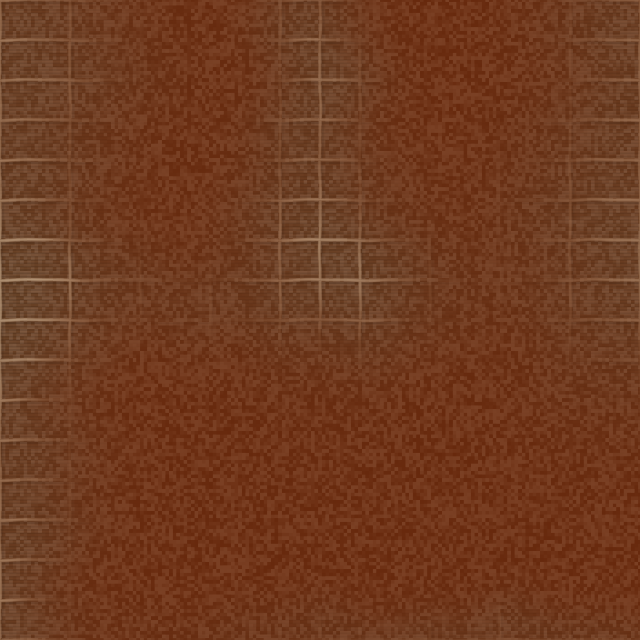
A Shadertoy shader for this pattern:

```glsl
// Weathered tile wall: sixteen courses, with columns mirrored about a narrow
// central pair. Soft clean patches reveal pale joints and fine scanlines, while
// grainy rust built from square hashed cells covers everything else.

const float ROWS = 16.0;
const float TILE_WIDTH = 0.109375;
const float NARROW_WIDTH = 0.0625;
const float GRAIN_CELLS = 176.0;
const float SCANLINES = 192.0;
const float JOINT_HALF_WIDTH = 0.0021;

const vec3 RUST_DARK = vec3(0.405, 0.160, 0.050);
const vec3 RUST_LIGHT = vec3(0.480, 0.250, 0.140);
const vec3 CLAY_DARK = vec3(0.415, 0.275, 0.165);
const vec3 CLAY_LIGHT = vec3(0.490, 0.360, 0.260);
const vec3 JOINT_WARM = vec3(0.570, 0.380, 0.260);
const vec3 JOINT_PALE = vec3(0.700, 0.580, 0.460);

float hash(vec2 p) {
    vec3 q = fract(vec3(p.xyx) * 0.1031);
    q += dot(q, q.yzx + 33.33);
    return fract((q.x + q.y) * q.z);
}

// Square grain with narrow blends between neighbouring cells.
float cellGrain(vec2 p, float blend) {
    vec2 cell = floor(p);
    vec2 t = smoothstep(0.5 - blend, 0.5 + blend, fract(p));
    float low = mix(hash(cell), hash(cell + vec2(1, 0)), t.x);
    float high = mix(hash(cell + vec2(0, 1)), hash(cell + vec2(1, 1)), t.x);
    return mix(low, high, t.y);
}

// Slow ripple that keeps joints and patch borders from being ideal.
vec2 ripple(vec2 p, float frequency) {
    vec2 q = p.yx * frequency;
    return sin(q + vec2(0.7, 2.1)) + 0.5 * sin(q * 2.3 + vec2(4.0, 1.3));
}

float softPatch(vec2 p, vec2 center, vec2 radius) {
    vec2 d = (p - center) / radius;
    return exp(-dot(d, d));
}

// Union of soft patches: 0 is fully rusted, 1 is clean.
float cleanliness(vec2 p) {
    const int COUNT = 9;
    // Center in xy, radius in zw.
    vec4 patches[COUNT] = vec4[COUNT](
        vec4(0.00, 0.55, 0.14, 0.26), vec4(0.00, 0.95, 0.20, 0.26),
        vec4(0.00, 0.08, 0.11, 0.32), vec4(0.52, 0.59, 0.14, 0.15),
        vec4(0.49, 0.88, 0.09, 0.24), vec4(1.00, 0.60, 0.18, 0.20),
        vec4(1.00, 0.93, 0.14, 0.26), vec4(0.75, 0.00, 0.45, 0.055),
        vec4(0.30, 0.54, 0.45, 0.08));
    float strengths[COUNT] = float[COUNT](
        0.85, 0.62, 0.65, 0.66, 0.62, 0.62, 0.56, 0.38, 0.26);
    float rust = 1.0;
    for (int i = 0; i < COUNT; i++) {
        rust *= 1.0 - strengths[i] * softPatch(p, patches[i].xy, patches[i].zw);
    }
    return 1.0 - rust;
}

float lineDistance(float x, float period) {
    return abs(fract(x / period + 0.5) - 0.5) * period;
}

// Distances to the nearest upright (x) and level (y) joint.
vec2 jointDistances(vec2 p) {
    float u = abs(p.x - 0.5);
    float upright = min(u, lineDistance(u - NARROW_WIDTH, TILE_WIDTH));
    return vec2(upright, lineDistance(p.y, 1.0 / ROWS));
}

float jointMask(vec2 p, float pixel) {
    vec2 edge = vec2(JOINT_HALF_WIDTH);
    vec2 m = 1.0 - smoothstep(edge - pixel, edge + pixel, jointDistances(p));
    return max(m.x * 0.85, m.y);
}

void mainImage(out vec4 fragColor, in vec2 fragCoord) {
    vec2 uv = fragCoord / iResolution.xy;
    float pixel = 1.0 / min(iResolution.x, iResolution.y);
    float clean = cleanliness(uv + 0.012 * ripple(uv, 19.0));

    // Grainy rust and clay
    float blend = clamp(GRAIN_CELLS * pixel * 0.5, 0.05, 0.5);
    float grain = cellGrain(uv * GRAIN_CELLS, blend);
    grain = mix(grain, smoothstep(0.1, 0.9, grain), 0.6);
    vec3 rust = mix(RUST_DARK, RUST_LIGHT, grain);
    vec3 clay = mix(CLAY_DARK, CLAY_LIGHT, grain);
    vec3 color = mix(rust, clay, clean);

    // Scanlines on the clean clay
    float scan = 0.5 + 0.5 * cos(6.28319 * SCANLINES * uv.y);
    color *= 1.0 - 0.16 * clean * scan;

    // Worn joints with a thin shadow below and to the right
    vec2 jointUv = uv + 0.0007 * ripple(uv, 43.0);
    float wear = 0.75 + 0.25 * hash(floor(uv * vec2(24.0, 32.0)));
    float visible = smoothstep(0.08, 0.75, clean) * wear;
    float shadow = jointMask(jointUv + vec2(-0.004, 0.004), pixel);
    color *= 1.0 - 0.12 * shadow * visible;
    vec3 joint = mix(JOINT_WARM, JOINT_PALE, smoothstep(0.4, 0.9, clean));
    color = mix(color, joint, jointMask(jointUv, pixel) * visible);

    fragColor = vec4(color, 1.0);
}
```
